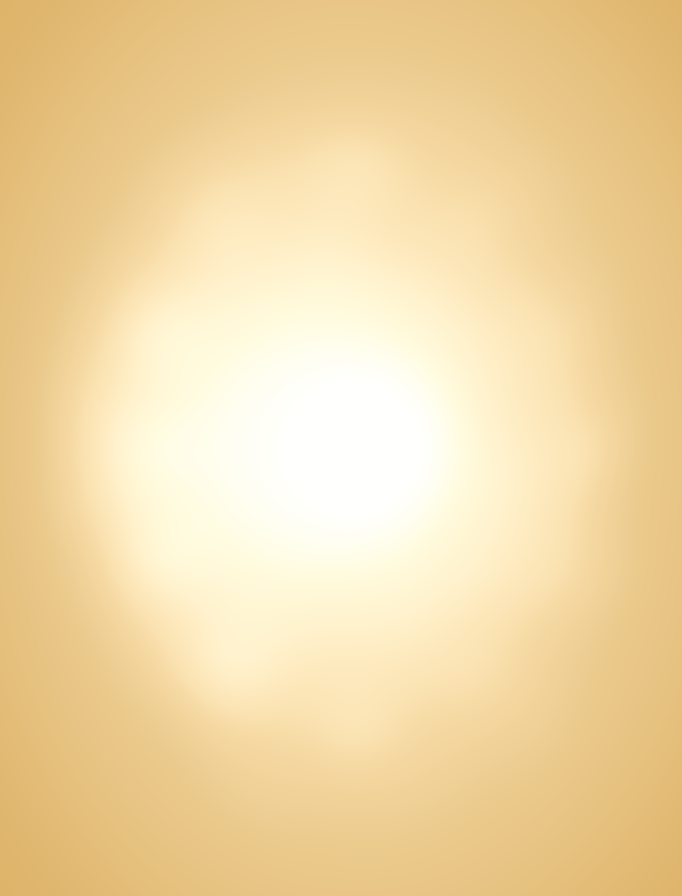
Reproduce this background procedurally as a WebGL 1 fragment shader.

```glsl
precision highp float;

uniform vec2 u_resolution;

const float TAU = 6.283185;
const int PUFF_COUNT = 12;

const vec3 WHITE = vec3(1.0, 1.0, 0.995);
const vec3 IVORY = vec3(1.0, 0.99, 0.88);
const vec3 CREAM = vec3(1.0, 0.93, 0.77);
const vec3 PEACH = vec3(0.97, 0.86, 0.65);
const vec3 SAND = vec3(0.925, 0.80, 0.565);
const vec3 OCHRE = vec3(0.87, 0.70, 0.41);

float hash(vec2 p) {
  return fract(sin(dot(p, vec2(127.1, 311.7))) * 43758.5);
}

float noise(vec2 p) {
  vec2 cell = floor(p);
  vec2 f = fract(p);
  f = f * f * (3.0 - 2.0 * f);
  float low = mix(hash(cell), hash(cell + vec2(1.0, 0.0)), f.x);
  float high = mix(hash(cell + vec2(0.0, 1.0)), hash(cell + 1.0), f.x);
  return mix(low, high, f.y);
}

float softSpot(vec2 p, vec2 center, float radius) {
  vec2 offset = (p - center) / radius;
  return exp(-dot(offset, offset));
}

// Round near the core, a tall ellipse towards the borders
float glowDistance(vec2 p) {
  float r = length(p);
  float middle = smoothstep(0.06, 0.16, r) * (1.0 - smoothstep(0.28, 0.42, r));
  p.x += 0.035 * middle;
  float ellipse = length(p * vec2(1.2, 0.88));
  return mix(length(p), ellipse, smoothstep(0.2, 0.4, r));
}

// Ring of blurred puffs, strongest at the lower left
float puffRing(vec2 p, float strength, float accent) {
  float sum = 0.0;
  for (int i = 0; i < PUFF_COUNT; i++) {
    float id = float(i);
    float angle = TAU * id / float(PUFF_COUNT);
    float ring = 0.28 - 0.03 * cos(2.0 * angle) + 0.02 * cos(angle);
    float radius = mix(0.05, 0.065, hash(vec2(id, 3.0)));
    float facing = pow(0.5 + 0.5 * cos(angle - 3.6), 4.0);
    vec2 center = ring * vec2(cos(angle), sin(angle));
    sum += (strength + accent * facing) * softSpot(p, center, radius);
  }
  return sum;
}

// Overlapping blends from the hot core to the dark corners
vec3 glowColor(float d) {
  vec3 color = mix(WHITE, IVORY, smoothstep(0.06, 0.16, d));
  color = mix(color, CREAM, smoothstep(0.12, 0.25, d));
  color = mix(color, PEACH, smoothstep(0.20, 0.33, d));
  color = mix(color, SAND, smoothstep(0.27, 0.42, d));
  return mix(color, OCHRE, smoothstep(0.33, 0.68, d));
}

void main() {
  vec2 p = gl_FragCoord.xy / u_resolution.y;
  vec2 core = vec2(0.52 * u_resolution.x / u_resolution.y, 0.5);
  vec2 q = p - core;

  float d = glowDistance(q);
  d -= puffRing(q, 0.03, 0.022);

  // Faint cloudiness inside the haze
  float haze = smoothstep(0.1, 0.2, d) * (1.0 - smoothstep(0.34, 0.46, d));
  d += 0.025 * haze * (noise(p * 11.0) - 0.4);

  gl_FragColor = vec4(glowColor(d), 1.0);
}
```
